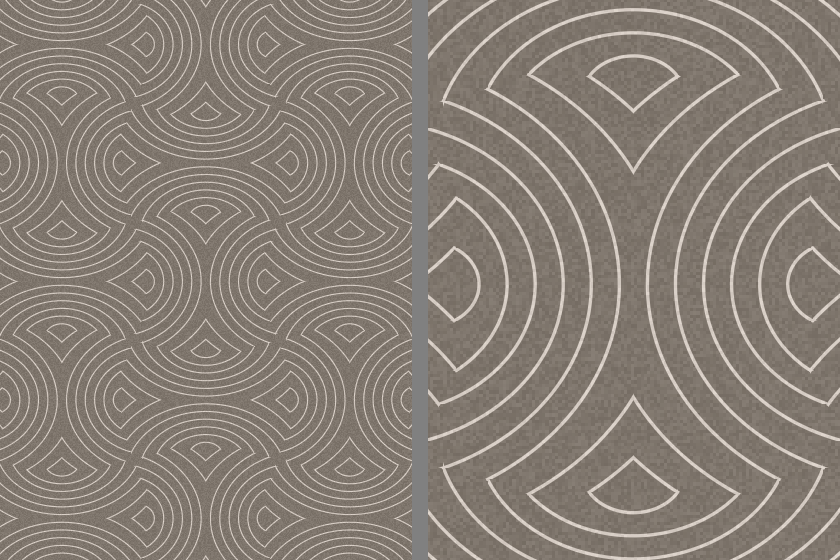
Left: the whole. Right: its middle third, enlarged.
A Shadertoy shader for this pattern:

```glsl
#define CELL vec2(0.3493, 0.2876)   // cell size, in canvas widths
#define CENTRE vec2(-0.0005, -0.0035)
#define LINE_WIDTH 0.0027
#define HALF_STEP 0.065             // half the gap between arcs, in half cells
#define OUTER_TIP 0.635
#define INNER_TIP 0.975
#define GRAIN_COUNT 376.0
#define GRAIN_AMOUNT 0.07
#define GROUND_COLOR vec3(0.495, 0.460, 0.424)
#define LINE_COLOR vec3(0.845, 0.808, 0.775)

const int RINGS = 4;

// Where each ring of a fan turns: x along the cell edge, y beyond it
const vec2 CORNERS[RINGS] = vec2[](
    vec2(0.205, 0.170), vec2(0.485, 0.180),
    vec2(0.675, 0.098), vec2(0.880, 0.033));

float hash(vec2 n) {
    return fract(sin(dot(n, vec2(12.9898, 78.233))) * 43758.5453);
}

// Distance to an arc centred on the x axis, from start up to end
float arcDistance(vec2 p, vec2 start, vec2 end, vec2 halfCell) {
    if (p.y > end.y) return length((p - end) * halfCell);
    float centre = (dot(end, end) - dot(start, start)) / (2.0 * (end.x - start.x));
    vec2 q = p - vec2(centre, 0.0);
    float radius = length(end - vec2(centre, 0.0));
    float r = max(length(q), 1e-4);
    return abs(r - radius) / length(q / (r * halfCell));
}

// Hollow side of a fan: the inner two rings close in a tip
float hollowArc(vec2 p, int ring, vec2 halfCell) {
    vec2 corner = CORNERS[ring];
    vec2 start = ring == 0 ? vec2(0.0, INNER_TIP)
               : ring == 1 ? vec2(0.0, OUTER_TIP)
               : vec2(HALF_STEP * float(2 * ring - 3), 0.0);
    return arcDistance(p, start, vec2(corner.x, 1.0 + corner.y), halfCell);
}

// Round side of a fan, bulging towards the cell centre
float roundArc(vec2 p, int ring, vec2 halfCell) {
    vec2 corner = CORNERS[ring];
    vec2 start = vec2(HALF_STEP * float(11 - 2 * ring), 0.0);
    return arcDistance(p, start, vec2(1.0 - corner.y, corner.x), halfCell);
}

float fanLines(vec2 p) {
    vec2 grid = p / CELL;
    vec2 id = floor(grid + 0.5);
    vec2 q = 2.0 * abs(grid - id);
    vec2 halfCell = 0.5 * CELL;

    // Quarter turn on alternate cells
    if (mod(id.x + id.y, 2.0) > 0.5) {
        q = q.yx;
        halfCell = halfCell.yx;
    }

    // Own arcs, and the hollow arcs reaching in from the side cell
    vec2 beside = vec2(q.y, 2.0 - q.x);
    float d = 1.0;
    for (int ring = 0; ring < RINGS; ring++) {
        d = min(d, roundArc(q, ring, halfCell));
        d = min(d, hollowArc(q, ring, halfCell));
        d = min(d, hollowArc(beside, ring, halfCell.yx));
    }
    return d;
}

void mainImage(out vec4 fragColor, in vec2 fragCoord) {
    float pixel = 1.0 / iResolution.x;
    vec2 p = (fragCoord - 0.5 * iResolution.xy) * pixel;

    // Fine woven grain
    vec2 thread = floor(fragCoord * pixel * GRAIN_COUNT);
    float grain = (hash(thread) - 0.5) * GRAIN_AMOUNT;

    float d = fanLines(p - CENTRE);
    float line = clamp((0.5 * LINE_WIDTH - d) / pixel + 0.5, 0.0, 1.0);
    fragColor = vec4(mix(GROUND_COLOR, LINE_COLOR, line) + grain, 1.0);
}
```
